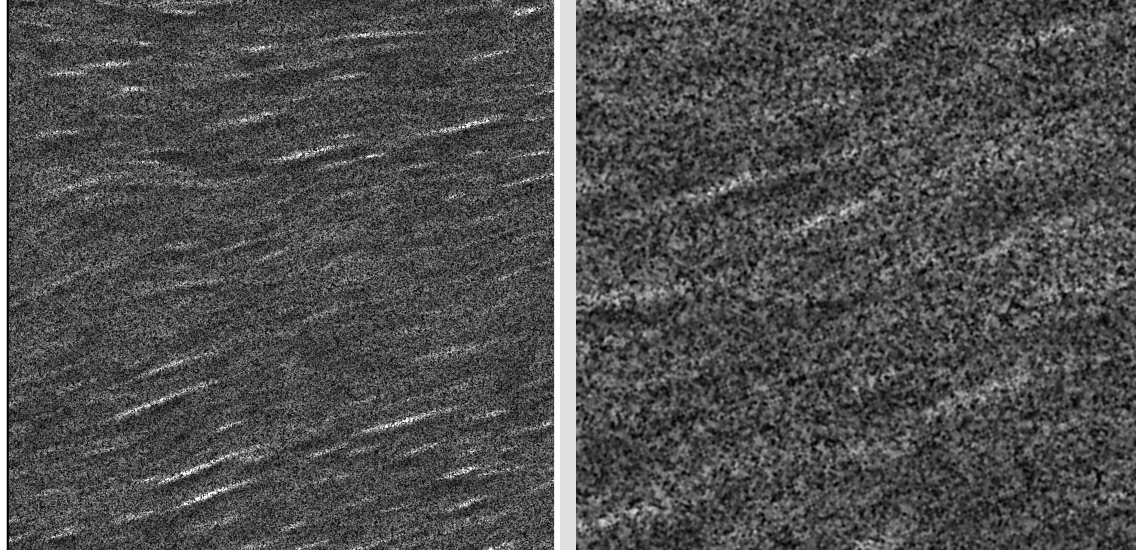
Left, the full canvas; right, a detail of the centre.
This texture is drawn by a Shadertoy shader. Its source:

```glsl
// Grainy grey radar-like surface crossed by bright, slightly wavy streaks.
// Streaks and faint fibres live in a bent flow space; fine speckle scales the
// tone, and a white margin with a black left rule frames the field.

const float BASE_TONE = 0.287;
const float FIBRE_CONTRAST = 0.21;
const float SPECKLE_CONTRAST = 0.365;
const float LEFT_MARGIN = 0.0120;
const float LEFT_RULE = 0.0158;
const float RIGHT_MARGIN = 0.9895;

// Integer hash: three values in 0..1 for a cell and a seed
vec3 hash3(vec2 cell, float seed) {
    uvec3 v = uvec3(ivec3(vec3(cell, seed)));
    v = v * 1664525u + 1013904223u;
    v.x += v.y * v.z; v.y += v.z * v.x; v.z += v.x * v.y;
    v ^= v >> 16u;
    v.x += v.y * v.z; v.y += v.z * v.x; v.z += v.x * v.y;
    return vec3(v >> 8u) / 16777216.0;
}

// Smooth value noise in 0..1
float noise(vec2 p, float seed) {
    vec2 i = floor(p);
    vec2 f = fract(p);
    f = f * f * (3.0 - 2.0 * f);
    float low = mix(hash3(i, seed).x, hash3(i + vec2(1, 0), seed).x, f.x);
    float high = mix(hash3(i + vec2(0, 1), seed).x, hash3(i + vec2(1, 1), seed).x, f.x);
    return mix(low, high, f.y);
}

vec2 rotate(vec2 p, float angle) {
    float c = cos(angle), s = sin(angle);
    return vec2(c * p.x - s * p.y, s * p.x + c * p.y);
}

// Straightens the flow: level at the top, climbing to the right below
vec2 flowSpace(vec2 p) {
    float upper = smoothstep(0.4, 0.95, p.y);
    float x = p.x - 0.5;
    float rise = mix(0.28, 0.06, upper) * x + 0.10 * upper * x * x;
    float wave = 0.024 * noise(p * vec2(5.0, 4.0), 3.0);
    return vec2(p.x, p.y - rise - wave);
}

// Faint stretched fibres and broad blotches, centred on zero
float fibres(vec2 q) {
    vec2 sheared = vec2(q.x, q.y - 0.10 * q.x);
    float sum = 0.36 * (noise(q * vec2(13.0, 62.0), 11.0) - 0.5);
    sum += 0.40 * (noise(sheared * vec2(25.0, 105.0), 12.0) - 0.5);
    sum += 0.24 * (noise(sheared * vec2(46.0, 170.0), 13.0) - 0.5);
    return sum + 0.22 * (noise(q * vec2(5.0, 11.0), 14.0) - 0.5);
}

// One bent, tapered stroke with a soft shadow below it
float stroke(vec2 d, float halfLength, float thickness, float tilt, float bend) {
    float along = d.x / halfLength;
    float taper = max(1.0 - along * along, 0.0);
    float across = (d.y - tilt * d.x - bend * d.x * along) / thickness;
    float crest = exp(-across * across);
    float trough = exp(-0.22 * (across + 3.2) * (across + 3.2));
    return taper * taper * (crest - 0.17 * trough);
}

// Scatters one stroke per cell; strength is skewed so few are brilliant
float streaks(vec2 q, vec2 cellSize, float thickness, float skew, float seed) {
    vec2 home = floor(q / cellSize);
    float sum = 0.0;
    for (int j = -1; j <= 1; j++) {
        for (int i = -1; i <= 1; i++) {
            vec2 cell = home + vec2(i, j);
            vec3 place = hash3(cell, seed);
            vec3 shape = hash3(cell, seed + 1.0);
            vec2 d = q - (cell + place.xy) * cellSize;
            float halfLength = cellSize.x * mix(0.4, 0.95, shape.x);
            float width = thickness * mix(0.75, 1.3, shape.y);
            float tilt = 0.18 * (shape.z - 0.5);
            float bend = 0.12 * (shape.y - 0.5);
            sum += pow(place.z, skew) * stroke(d, halfLength, width, tilt, bend);
        }
    }
    return sum;
}

// Fine speckle of roughly unit deviation
float speckle(vec2 p) {
    float fine = noise(rotate(p, 0.43) * 560.0, 21.0);
    float coarse = noise(rotate(p, -0.31) * 410.0, 22.0);
    return (fine + coarse - 1.0) * 3.3;
}

void mainImage(out vec4 fragColor, in vec2 fragCoord) {
    vec2 p = fragCoord / iResolution.x;
    float height = fragCoord.y / iResolution.y;
    float pixel = 0.7 / iResolution.x;
    vec2 q = flowSpace(p);

    // Streaks fade in the calm middle band and vary along their length
    float activity = mix(0.4, 1.0, smoothstep(0.04, 0.30, abs(height - 0.45)));
    float patchy = 0.45 + 1.1 * noise(q * vec2(17.0, 24.0), 5.0);
    float bright = 0.52 * streaks(q, vec2(0.17, 0.055), 0.0047, 3.5, 31.0);
    bright += 0.40 * streaks(q, vec2(0.075, 0.030), 0.0040, 4.0, 41.0);

    // Tone carries the speckle
    float tone = BASE_TONE + FIBRE_CONTRAST * fibres(q) + activity * patchy * bright;
    float grey = max(tone, 0.06) * (1.0 + SPECKLE_CONTRAST * speckle(p));
    grey = clamp(grey, 0.02, 1.0);

    // Frame
    grey *= smoothstep(LEFT_RULE - pixel, LEFT_RULE + pixel, p.x);
    float margin = 1.0 - smoothstep(LEFT_MARGIN - pixel, LEFT_MARGIN + pixel, p.x);
    margin += smoothstep(RIGHT_MARGIN - pixel, RIGHT_MARGIN + pixel, p.x);
    fragColor = vec4(vec3(mix(grey, 1.0, margin)), 1.0);
}
```
